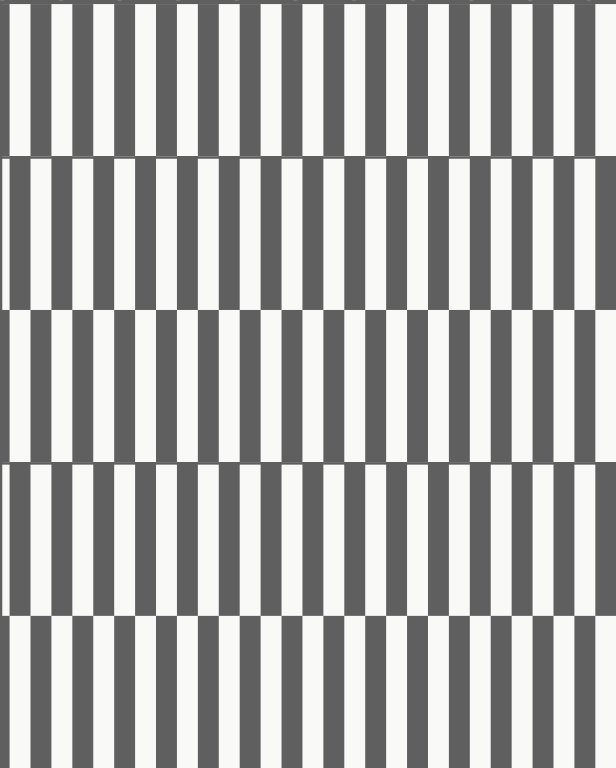
Reproduce this pattern procedurally as a Shadertoy shader.

```glsl
// Tall grey and white bars in five rows, every other row shifted by one bar.
// A triangle wave gives the distance to the nearest bar edge; row pairs repeat
// with mod, each closed by a thin grey rule, with a grey trim at top and left.

// Sizes are fractions of the canvas width (x) or height (y).
const vec3  GREY       = vec3(0.373, 0.373, 0.376);
const vec3  WHITE      = vec3(0.976, 0.976, 0.969);
const float BAR_WIDTH  = 0.03396;  // one grey or white bar
const float BAR_ORIGIN = 1.0004;   // right edge of the last bar
const float ROW_HEIGHT = 0.1981;   // plain row, before the shifted one
const float PAIR       = 0.3983;   // plain row + shifted row + rule
const float RULE       = 0.0033;   // thickness of the rule
const float TOP_TRIM   = 0.0052;
const float LEFT_TRIM  = 0.0037;
const float FLECK_STEP = 0.0952;   // spacing of the faint top flecks
const float FLECK_SIZE = 0.0065;
const float FLECK_TONE = 0.15;

// Pixel coverage of the region where the signed distance is positive.
float coverage(float dist, float pixel) {
    return clamp(dist / pixel + 0.5, 0.0, 1.0);
}

// Distance to the nearest of the points offset + k * period.
float repeatDistance(float x, float offset, float period) {
    return abs(mod(x - offset + 0.5 * period, period) - 0.5 * period);
}

void mainImage(out vec4 fragColor, in vec2 fragCoord) {
    vec2 uv = fragCoord / iResolution.xy;
    vec2 pixel = 1.0 / iResolution.xy;

    // White bars of the plain rows, inverted in the shifted rows
    float barCenter = BAR_ORIGIN - 0.5 * BAR_WIDTH;
    float barDist = 0.5 * BAR_WIDTH - repeatDistance(uv.x, barCenter, 2.0 * BAR_WIDTH);
    float light = coverage(barDist, pixel.x);
    float shifted = coverage(mod(uv.y, PAIR) - ROW_HEIGHT, pixel.y);
    light = mix(light, 1.0 - light, shifted);

    // Grey rule above each pair of rows
    float ruleDist = 0.5 * RULE - repeatDistance(uv.y, -0.5 * RULE, PAIR);
    light *= 1.0 - coverage(ruleDist, pixel.y);

    // Grey trim along the top and left sides
    light *= coverage(1.0 - TOP_TRIM - uv.y, pixel.y);
    light *= coverage(uv.x - LEFT_TRIM, pixel.x);

    // Faint worn flecks on the top edge
    float fleckDist = 0.5 * FLECK_SIZE - repeatDistance(uv.x, LEFT_TRIM, FLECK_STEP);
    float fleck = coverage(fleckDist, pixel.x) * coverage(uv.y - 1.0 + 0.3 * TOP_TRIM, pixel.y);
    light = max(light, FLECK_TONE * fleck);

    fragColor = vec4(mix(GREY, WHITE, light), 1.0);
}
```
